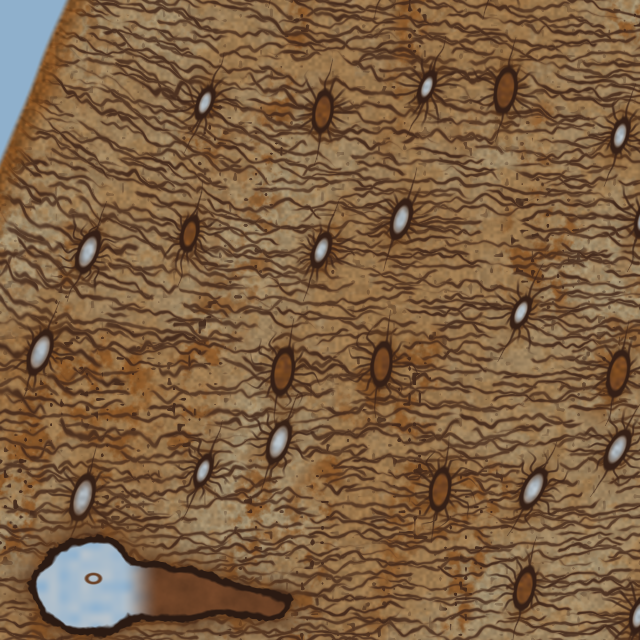
Write a WebGL 1 fragment shader that draws this texture.

```glsl
precision highp float;
// Stained bone section: wavy dark canals, pale oval cells, a large pit and a clear corner.
uniform vec2 u_resolution;

#define ROW_STEP 0.0165
#define LINE_HALF 0.0021
#define SOFTNESS 0.0014
#define CELL_STEP 0.185
#define CELL_SHARE 0.68
#define SPOKES 15.0
#define TAN vec3(0.61, 0.475, 0.31)
#define PALE vec3(0.645, 0.585, 0.465)
#define RUST vec3(0.52, 0.315, 0.13)
#define BROWN vec3(0.41, 0.25, 0.145)
#define DARK vec3(0.24, 0.145, 0.10)
#define SKY vec3(0.56, 0.69, 0.80)

float hash(vec2 p) {
  vec3 q = fract(vec3(p.xyx) * 0.1031);
  q += dot(q, q.yzx + 33.33);
  return fract((q.x + q.y) * q.z);
}

float noise(vec2 p) {
  vec2 i = floor(p), f = fract(p);
  f = f * f * (3.0 - 2.0 * f);
  return mix(mix(hash(i), hash(i + vec2(1, 0)), f.x),
             mix(hash(i + vec2(0, 1)), hash(i + vec2(1, 1)), f.x), f.y);
}

float fbm(vec2 p) {
  float sum = 0.0, gain = 0.53;
  for (int i = 0; i < 4; i++) {
    sum += gain * noise(p);
    p = mat2(1.6, 1.2, -1.2, 1.6) * p + 7.3;
    gain *= 0.5;
  }
  return sum;
}

float softBelow(float d, float edge) {
  float s = max(SOFTNESS, 1.0 / u_resolution.y);
  return 1.0 - smoothstep(edge - s, edge + s, d);
}

// Height of one wavy row, relative to its middle.
float wiggle(float x, float row) {
  return ROW_STEP * (1.1 * noise(vec2(x * 38.0, row * 7.3))
                   + 0.5 * noise(vec2(x * 95.0, row * 5.1 + 40.0)) - 0.8);
}

// Broken canals: x is the dark core, y the wider brown halo.
vec2 canals(vec2 p, float seed) {
  vec2 ink = vec2(0.0);
  float bend = -0.24 * (1.0 - p.x) * (1.0 - p.x) * smoothstep(0.1, 0.95, p.y);
  float y = p.y + bend + 0.05 * noise(p * 4.0 + seed) + 0.012 * noise(p * 17.0 + seed);
  float density = 0.16 * (fbm(p * 5.0 + seed * 3.0) - 0.5);
  for (int j = -1; j <= 1; j++) {
    float row = floor(y / ROW_STEP) + float(j);
    float id = row + seed * 61.0 + 200.0;
    float h = hash(vec2(id, 3.7));
    float w = wiggle(p.x, id);
    float slope = (wiggle(p.x + 0.002, id) - w) / 0.002;
    float d = abs(y - (row + 0.3 + 0.4 * h) * ROW_STEP - w) / sqrt(1.0 + slope * slope);
    float dash = noise(vec2(p.x * 19.0 + h * 50.0, id * 3.1)) + density;
    float on = smoothstep(0.38, 0.50, dash);
    float thick = LINE_HALF * on * (0.55 + 0.8 * noise(vec2(p.x * 110.0, id)));
    float tone = on * (0.65 + 0.35 * noise(vec2(p.x * 30.0, id + 9.0)));
    ink = max(ink, tone * vec2(softBelow(d, thick), 1.0 - smoothstep(0.0, thick + 0.0035, d)));
  }
  return ink;
}

float edgeDistance(vec2 p) {
  return dot(p - vec2(0.104, 1.0), vec2(0.928, -0.371)) + 0.012 * (noise(p * 9.0) - 0.5);
}

// Rounded pit with a tapering tail to the right.
float pitDistance(vec2 p) {
  p += 0.022 * (vec2(fbm(p * 24.0), fbm(p * 24.0 + 31.0)) - 0.5);
  float body = length((p - vec2(0.14, 0.085)) / vec2(1.2, 1.0)) - 0.074;
  float t = clamp((p.x - 0.15) / 0.29, 0.0, 1.0);
  float tail = length(p - mix(vec2(0.15, 0.09), vec2(0.44, 0.052), t)) - mix(0.055, 0.018, t);
  return min(body, tail);
}

// Tilted oval cells with dark rims, radial canals and long tips.
vec3 addCells(vec2 p, vec3 col) {
  for (int j = -1; j <= 1; j++) for (int i = -1; i <= 1; i++) {
    vec2 id = floor(p / CELL_STEP) + vec2(i, j) + 20.0;
    float h = hash(id + 4.0), kind = hash(id + 51.0);
    vec2 c = (id - 20.0 + 0.2 + 0.6 * vec2(hash(id + 13.0), hash(id + 27.0))) * CELL_STEP;
    if (h > CELL_SHARE || edgeDistance(c) < 0.05 || pitDistance(c) < 0.05) continue;
    float tilt = mix(0.12, 0.5, kind), ca = cos(tilt), sa = sin(tilt);
    vec2 l = vec2(dot(p - c, vec2(ca, -sa)), dot(p - c, vec2(sa, ca)));
    vec2 size = vec2(0.0135, 0.029) * mix(0.7, 1.12, hash(id + 77.0));
    float k = length(l / size), d = (k - 1.0) * size.x, r = length(l);
    float spoke = atan(l.y, l.x) * SPOKES / 6.28318 + 1.1 * noise(vec2(r * 65.0, h * 90.0));
    float reach = mix(0.03, 0.075, hash(vec2(mod(floor(spoke), SPOKES), h * 70.0)));
    float ray = abs(fract(spoke) - 0.5) * 6.28318 / SPOKES * r;
    float rays = softBelow(ray, 0.0018) * (1.0 - smoothstep(reach * 0.6, reach, r));
    float sway = 0.008 * (noise(vec2(l.y * 45.0, h * 50.0)) - 0.5);
    float tips = softBelow(abs(l.x + sway), 0.003 * (1.0 - abs(l.y) / 0.085))
               * step(abs(l.y), 0.085);
    col = mix(col, RUST * 0.85, 0.75 * exp(-max(d, 0.0) / 0.009));
    col = mix(col, DARK, 0.85 * max(rays, tips));
    col = mix(col, DARK * 0.85, softBelow(d, 0.0025 + 0.002 * noise(p * 130.0)));
    vec3 clear = mix(vec3(0.69, 0.73, 0.76), vec3(0.49, 0.40, 0.33), smoothstep(0.25, 1.0, k));
    vec3 core = kind > 0.4 ? clear : mix(BROWN, RUST, noise(p * 150.0));
    col = mix(col, core * (0.88 + 0.2 * noise(p * 140.0)), softBelow(d, -0.002));
  }
  return col;
}

void main() {
  vec2 p = gl_FragCoord.xy / u_resolution.y;
  float grain = noise(p * 190.0), mottle = fbm(p * 48.0), cloud = fbm(p * 5.0 + 3.0);
  float edge = edgeDistance(p), pit = pitDistance(p);

  // Mottled ground with rusty flecks and upright stains
  vec3 col = mix(TAN, PALE, smoothstep(0.40, 0.62, 0.5 * mottle + 0.5 * cloud));
  float streak = smoothstep(0.56, 0.85, noise(vec2(p.x * 17.0 - p.y * 3.0, p.y * 5.0)));
  float stain = 0.28 + 0.6 * streak + 0.6 * exp(-max(edge, 0.0) / 0.09);
  col = mix(col, RUST, clamp(stain * smoothstep(0.36, 0.68, mottle), 0.0, 0.9));
  col *= 0.90 + 0.2 * grain;

  // Canals and scattered dots
  vec2 ink = max(canals(p, 1.0), canals(p + vec2(0.37, 0.008), 2.0) * 0.9);
  float dots = smoothstep(0.80, 0.92, noise(p * 125.0 + 60.0)) * (0.3 + 0.6 * streak);
  col = mix(col, BROWN, 0.65 * ink.y);
  col = mix(col, DARK, max(0.9 * ink.x, dots));
  col = addCells(p, col);

  // Pit: ragged rusty surround, dark rim, clear body and brown tail
  col = mix(col, mix(DARK, RUST, mottle), 0.9 * exp(-max(pit, 0.0) / 0.022));
  col = mix(col, DARK * 0.7, softBelow(pit, 0.004 * grain));
  vec3 body = mix(SKY, vec3(0.72, 0.76, 0.79), noise(p * 60.0));
  float seed = length((p - vec2(0.146, 0.096)) / vec2(1.5, 1.0));
  body = mix(body, BROWN, softBelow(abs(seed - 0.007), 0.002));
  body = mix(body, BROWN * (0.85 + 0.3 * mottle), smoothstep(0.19, 0.25, p.x));
  col = mix(col, body, 1.0 - smoothstep(-0.011, -0.006, pit));

  // Outer border and clear corner
  col = mix(col, RUST * (0.75 + 0.4 * grain), 0.85 * (1.0 - smoothstep(0.01, 0.05, edge)));
  col = mix(SKY, col, smoothstep(-0.006, 0.006, edge));
  gl_FragColor = vec4(col, 1.0);
}
```
